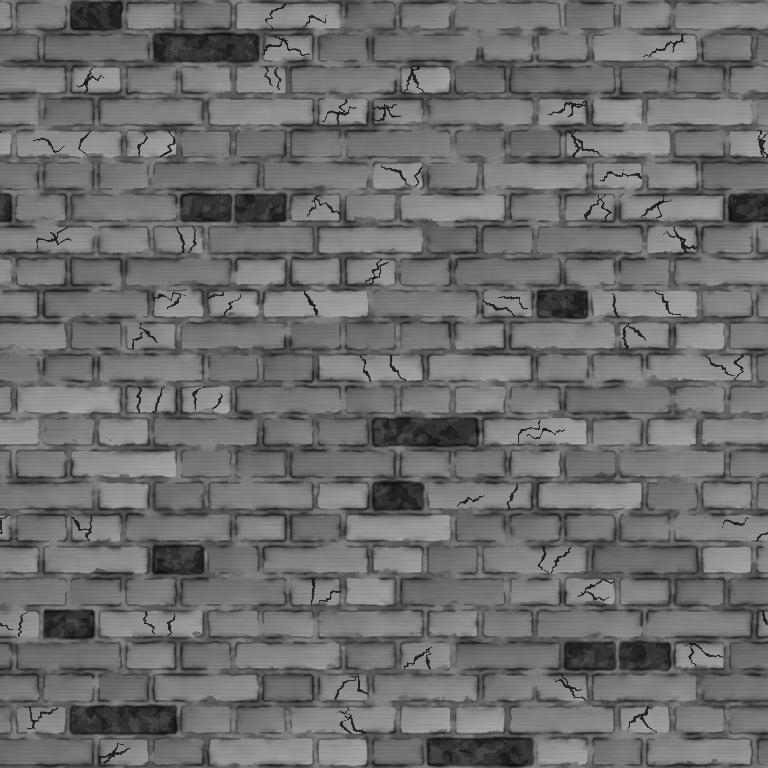
A Shadertoy shader for this texture:

```glsl
const float ROWS = 24.0;
const float UNITS = 14.0;              // header widths across the wall
const float UNIT = ROWS / UNITS;       // header width, in row heights
const float JOINT = 0.09;              // half of the mortar joint

float hash(vec2 p) {
    return fract(sin(dot(p, vec2(127.1, 311.7))) * 43758.5453);
}

float noise(vec2 p) {
    vec2 i = floor(p), f = fract(p);
    f = f * f * (3.0 - 2.0 * f);
    return mix(mix(hash(i), hash(i + vec2(1, 0)), f.x),
               mix(hash(i + vec2(0, 1)), hash(i + vec2(1, 1)), f.x), f.y);
}

float fbm(vec2 p) {
    float sum = 0.0, amp = 0.533;
    for (int i = 0; i < 4; i++) {
        sum += amp * noise(p);
        p = p * 2.03 + 17.3;
        amp *= 0.5;
    }
    return sum;
}

float roundBox(vec2 p, vec2 size, float radius) {
    vec2 q = abs(p) - size + radius;
    return length(max(q, 0.0)) + min(max(q.x, q.y), 0.0) - radius;
}

// Bond: header pairs alternate with stretchers, each row steps half a unit
void findBrick(vec2 p, out vec2 local, out vec2 size, out vec2 id) {
    float row = ROWS - 1.0 - floor(p.y);
    float u = mod(p.x / UNIT - 0.255 - 0.5 * row, UNITS);
    float pair = floor(u / 2.0);
    float parity = mod(pair + row + float(pair < 0.5), 2.0);
    float span = parity < 0.5 ? 2.0 : 1.0;
    float start = floor(u / span) * span;
    local = vec2((u - start - 0.5 * span) * UNIT, fract(p.y) - 0.5);
    size = vec2(0.5 * span * UNIT, 0.5) - JOINT;
    id = vec2(start, row);
}

// Jagged line that tapers towards both ends
float crack(vec2 p, vec2 size, vec2 seed, float pixel) {
    float angle = mix(0.2, 2.9, hash(seed));
    vec2 dir = vec2(cos(angle), sin(angle));
    vec2 centre = size * (vec2(hash(seed + 3.1), hash(seed + 5.7)) - 0.5) * vec2(1.6, 0.9);
    vec2 q = p - centre;
    float along = dot(q, dir);
    float wander = fbm(vec2(along * 3.5, hash(seed + 8.3) * 60.0)) - 0.5;
    float across = dot(q, vec2(-dir.y, dir.x)) + 0.6 * wander;
    float reach = mix(0.35, 0.75, hash(seed + 2.9));
    float width = 0.055 * noise(vec2(along * 7.0, seed.x)) * (1.0 - abs(along) / reach);
    return (1.0 - smoothstep(0.0, pixel, abs(across) - width)) * step(abs(along), reach);
}

float mortarTone(vec2 p) {
    float grime = smoothstep(0.3, 0.7, fbm(p * vec2(2.0, 3.0)));
    return mix(0.34, 0.5, grime) + 0.07 * (fbm(p * 9.0) - 0.5);
}

// Fired face: diagonal light and fine horizontal streaks
float brickTone(vec2 local, vec2 size, vec2 p, float base) {
    vec2 n = local / size;
    float streak = sin(local.y * 52.0 + 2.0 * noise(p * vec2(0.7, 3.0)));
    float grain = noise(p * vec2(1.5, 28.0)) - 0.5;
    return base + 0.025 * n.x - 0.03 * n.y + 0.012 * streak + 0.03 * grain
         + 0.06 * (fbm(p * 1.7) - 0.5);
}

// Burnt face: overlapping dark blotches
float burntTone(vec2 p) {
    float blotch = smoothstep(0.46, 0.52, fbm(p * 2.2 + 31.0));
    float flake = smoothstep(0.52, 0.56, fbm(p * 3.1 + 73.0));
    return 0.12 + 0.07 * blotch + 0.07 * flake + 0.1 * (fbm(p * 6.0) - 0.4);
}

void mainImage(out vec4 fragColor, in vec2 fragCoord) {
    vec2 p = fragCoord / iResolution.xy * ROWS;
    float pixel = ROWS / iResolution.y;
    vec2 local, size, id;
    findBrick(p, local, size, id);

    // Slightly worn outline
    vec2 wobble = vec2(noise(p * 4.0), noise(p * 4.0 + 50.0)) - 0.5;
    float dist = roundBox(local + 0.05 * wobble, size, 0.09);
    float inside = 1.0 - smoothstep(-0.5 * pixel, 0.5 * pixel, dist);

    float quality = hash(id + 0.37);
    float burnt = step(hash(id + 11.9), 0.085);
    float face = brickTone(local, size, p, mix(0.42, 0.595, quality));
    face = mix(face, burntTone(p), burnt);

    // Cracks run through some of the pale bricks
    float cracked = step(0.6, quality) * step(hash(id + 6.3), 0.5) * (1.0 - burnt);
    for (int i = 0; i < 2; i++) {
        float line = crack(local, size, id + 19.7 * float(i + 1), pixel);
        face = mix(face, 0.09, 0.9 * line * cracked);
    }

    // Mortar, with soot beside burnt bricks
    float mortar = mortarTone(p);
    mortar *= 1.0 - 0.5 * burnt * (1.0 - smoothstep(0.0, JOINT, dist));

    // Crust of mortar creeping over the lower edge
    float rise = 0.55 * fbm(p * vec2(2.6, 3.5) + 90.0) - 0.25;
    float crust = smoothstep(0.0, 1.5 * pixel, rise - local.y - size.y);
    float tone = mix(mortar, face, inside * (1.0 - 0.8 * crust));

    // Smudged shadow and a broken thin outline around each brick
    float smudge = smoothstep(0.4, 0.68, fbm(p * vec2(1.3, 1.9) + 40.0));
    tone *= 1.0 - 0.55 * smudge * exp(-13.0 * abs(dist));
    float rim = 1.0 - smoothstep(0.01, 0.02 + pixel, abs(dist));
    tone *= 1.0 - 0.3 * rim * smoothstep(0.35, 0.6, noise(p * 3.0 + 7.0));

    fragColor = vec4(vec3(clamp(tone, 0.0, 1.0)), 1.0);
}
```
